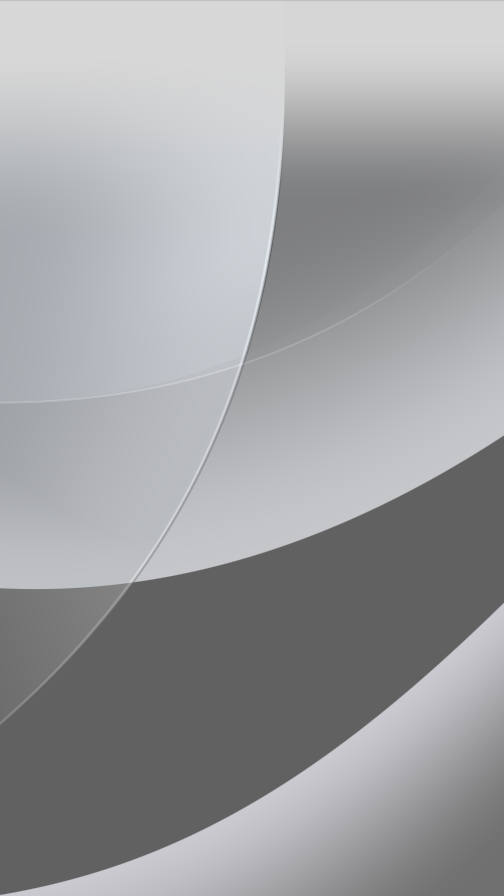
Reproduce this background procedurally as a Shadertoy shader.

```glsl
float cover(float d) {
    return clamp(0.5 + d / max(fwidth(d), 1e-6), 0.0, 1.0);
}

// Soft hairline along the zero level of d, in canvas widths
float hairline(float d, float width) {
    float slope = length(vec2(dFdx(d), dFdy(d))) * iResolution.x;
    return 1.0 - smoothstep(0.3 * width, width, abs(d) / max(slope, 1e-6));
}

void mainImage(out vec4 fragColor, in vec2 fragCoord) {
    vec2 p = fragCoord / iResolution.xy * vec2(1.0, 1.778);
    float x2 = p.x * p.x;

    // Signed distances to the sweeping curves, measured along one axis
    float drop = max(1.616 - p.y, 0.0);
    float drop2 = drop * drop;
    float sail = 0.565 - 0.242 * drop2 - 0.0637 * drop2 * drop2 - p.x;
    float bowl = p.y - 0.609 - 0.352 * (p.x - 0.0694) * (p.x - 0.0694);
    float arc = p.y - 0.979 - 0.311 * x2 - 0.0847 * x2 * x2;
    float innerArc = arc - 0.069 * x2;
    float hill = 0.002 + 0.17 * p.x + x2 * (0.31 + 0.21 * p.x - 0.11 * x2) - p.y;

    float inSail = cover(sail);
    float inBowl = cover(bowl);
    float aboveArc = cover(arc);
    float aboveInner = cover(innerArc);

    // Dark band and the bright slope beneath it
    vec3 color = vec3(0.38);
    vec3 slope = mix(vec3(0.81, 0.81, 0.835), vec3(0.44), smoothstep(-0.08, 0.5, hill));
    color = mix(color, slope, cover(hill));

    // Sail over the dark band
    float shade = 0.43 + 0.25 * p.x + 0.1 * (p.y - 0.4);
    color = mix(color, vec3(shade), inSail);

    // Bowl, fading upward into a pale sky
    vec3 bowlColor = mix(vec3(0.77, 0.775, 0.79), vec3(0.515, 0.518, 0.524),
                         smoothstep(0.0, 0.65, bowl));
    bowlColor -= 0.012 * aboveArc + 0.008 * aboveInner;
    float sky = smoothstep(1.375, 1.7, p.y);
    bowlColor = mix(bowlColor, vec3(0.838), sky);

    // Frosted sail over the bowl, lighter towards its edge
    float nearEdge = 1.0 - smoothstep(0.0, 0.55, sail);
    vec3 upper = mix(vec3(0.65, 0.67, 0.69), vec3(0.80, 0.82, 0.84), nearEdge);
    upper -= 0.04 * (1.0 - smoothstep(0.0, 0.25, arc)) * nearEdge;
    vec3 lower = mix(vec3(0.62, 0.632, 0.645), vec3(0.745, 0.755, 0.77),
                     max(nearEdge * 0.85, 1.0 - smoothstep(0.0, 0.32, bowl)));
    vec3 glass = mix(lower, upper, 0.5 * (aboveArc + aboveInner));
    glass = mix(glass, vec3(0.845), smoothstep(1.3, 1.7, p.y));
    color = mix(color, mix(bowlColor, glass, inSail), inBowl);

    // Fine highlights on the rims
    float arcFade = 1.0 - smoothstep(0.6, 1.0, p.x);
    color += 0.06 * hairline(arc, 0.003) * arcFade;
    float rimFade = 1.0 - smoothstep(1.25, 1.6, p.y);
    color -= 0.12 * hairline(sail, 0.0035) * rimFade * inBowl;
    color += 0.09 * hairline(sail - 0.005, 0.0035) * rimFade;
    color -= 0.08 * smoothstep(1.774, 1.777, p.y);

    fragColor = vec4(color, 1.0);
}
```
